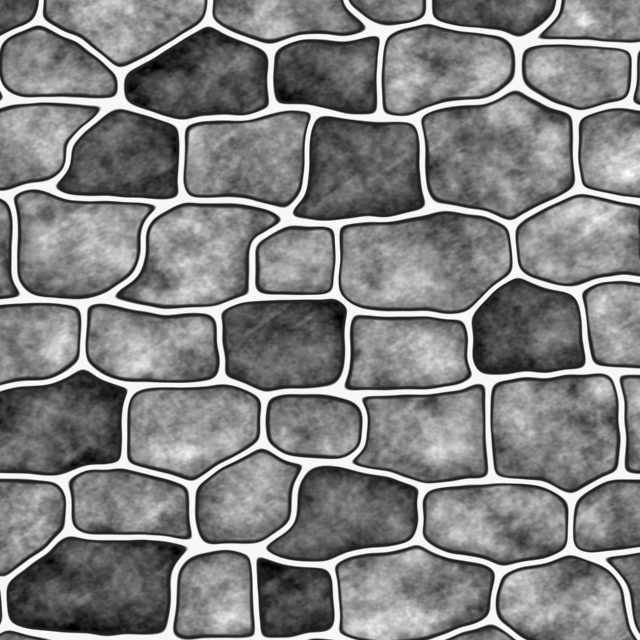
This texture is drawn by a WebGL 2 fragment shader. Its source:

```glsl
#version 300 es
precision highp float;
// Dry-laid wall of irregular grey stones with pale joints and dark outlines.
// Stones are cells of a staggered, jittered grid under a boxy (L4) metric;
// joints come from the distance to cell borders, the mottling from layered noise.

uniform vec2 u_resolution;
out vec4 fragColor;

const vec2 GRID = vec2(5.0, 7.4);      // stones across and up the canvas
const float JOINT_HALF_WIDTH = 0.0043;
const float CORNER_ROUNDING = 0.0055;
const float MORTAR_TONE = 0.97;
const float OUTLINE_TONE = 0.13;

float hash(vec2 p) {
    return fract(sin(dot(p, vec2(127.1, 311.7))) * 43758.5453);
}

float valueNoise(vec2 p) {
    vec2 i = floor(p);
    vec2 f = fract(p);
    f = f * f * (3.0 - 2.0 * f);
    float low = mix(hash(i), hash(i + vec2(1, 0)), f.x);
    float high = mix(hash(i + vec2(0, 1)), hash(i + vec2(1, 1)), f.x);
    return mix(low, high, f.y);
}

// Sum of octaves, normalised to 0..1.
float fbm(vec2 p, float gain) {
    float sum = 0.0, total = 0.0, weight = 1.0;
    for (int i = 0; i < 5; i++) {
        sum += weight * valueNoise(p);
        total += weight;
        weight *= gain;
        p = mat2(1.6, 1.2, -1.2, 1.6) * p + 7.3;
    }
    return sum / total;
}

vec2 warp(vec2 p, float frequency, float amount) {
    vec2 q = p * frequency;
    return amount * (vec2(valueNoise(q), valueNoise(q + 41.7)) - 0.5);
}

// Centre of a stone, in grid units; odd rows are shifted by half a cell.
vec2 stoneCentre(vec2 cell) {
    vec2 jitter = vec2(hash(cell + 3.1), hash(cell + 17.9)) - 0.5;
    return cell + 0.5 + vec2(0.5 * mod(cell.y, 2.0), 0.0) + jitter * vec2(0.62, 0.44);
}

float stoneSize(vec2 cell) {
    return 0.24 * (hash(cell + 29.3) - 0.5);
}

float boxyLength(vec2 v) {
    vec2 s = v * v;
    return sqrt(sqrt(dot(s, s))) + 1e-4;
}

// Gradient of boxyLength with respect to canvas units.
vec2 boxyGradient(vec2 v) {
    vec2 u = v / boxyLength(v);
    return u * u * u * GRID;
}

vec2 nearestStone(vec2 p) {
    vec2 best = floor(p);
    float bestDistance = 1e3;
    for (int y = -2; y <= 2; y++)
    for (int x = -2; x <= 2; x++) {
        vec2 cell = floor(p) + vec2(x, y);
        float d = boxyLength(p - stoneCentre(cell)) - stoneSize(cell);
        if (d < bestDistance) {
            bestDistance = d;
            best = cell;
        }
    }
    return best;
}

// Rounded distance, in canvas units, from p to the border of a stone.
float borderDistance(vec2 p, vec2 stone) {
    vec2 own = p - stoneCentre(stone);
    float ownDistance = boxyLength(own) - stoneSize(stone);
    float sum = 1e-9;
    for (int y = -2; y <= 2; y++)
    for (int x = -2; x <= 2; x++) {
        vec2 cell = floor(p) + vec2(x, y);
        if (cell == stone) continue;
        vec2 other = p - stoneCentre(cell);
        float gap = boxyLength(other) - stoneSize(cell) - ownDistance;
        float slope = max(length(boxyGradient(other) - boxyGradient(own)), 2.0);
        sum += exp(-gap / (slope * CORNER_ROUNDING));
    }
    return -CORNER_ROUNDING * log(sum);
}

// Mottled grey surface, with a few slanted pale scratches.
float stoneTone(vec2 uv, vec2 stone) {
    float pick = hash(stone + 53.7);
    float base = pick < 0.2 ? 0.31 : mix(0.53, 0.62, pick);
    vec2 p = uv + 9.0 * vec2(hash(stone), hash(stone + 5.5));
    float mottle = fbm(p * vec2(13.0, 16.0), 0.74) - 0.5;
    float grain = valueNoise(p * 150.0) - 0.5;
    vec2 slanted = mat2(0.8, -0.6, 0.6, 0.8) * p;
    float scratch = smoothstep(0.74, 0.98, valueNoise(slanted * vec2(13.0, 55.0)));
    return base + (0.6 + 0.8 * base) * mottle + 0.07 * grain + 0.11 * scratch;
}

void main() {
    vec2 uv = gl_FragCoord.xy / u_resolution.y;
    vec2 p = (uv + warp(uv, 9.0, 0.016) + warp(uv, 32.0, 0.004)) * GRID;
    vec2 stone = nearestStone(p);
    float inset = borderDistance(p, stone) - JOINT_HALF_WIDTH;

    // Surface, shaded towards its rim, then outline and joint.
    float tone = stoneTone(uv, stone) - 0.11 * (1.0 - smoothstep(0.0, 0.028, inset));
    float outlineWidth = mix(0.003, 0.0055, valueNoise(uv * 24.0));
    tone = mix(OUTLINE_TONE, tone, smoothstep(outlineWidth - 0.002, outlineWidth + 0.003, inset));
    float soft = max(0.0016, 0.7 / u_resolution.y);
    tone = mix(MORTAR_TONE, tone, smoothstep(-soft, soft, inset));
    fragColor = vec4(vec3(clamp(tone, 0.0, 1.0)), 1.0);
}
```
